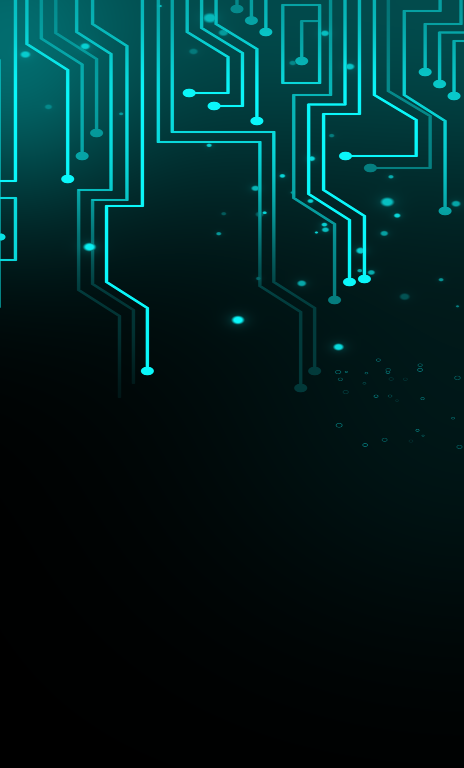
Give the GLSL for this background, as a WebGL 1 fragment shader.

```glsl
precision highp float;
uniform vec2 u_resolution;

const vec2 SHEET = vec2(466.0, 768.0);   // board units, y runs downwards
const vec2 SQUASH = vec2(1.0, 1.5);      // pads and strokes are wider than tall
const vec3 CYAN = vec3(0.04, 0.97, 0.98);

vec2 p;
float soft;
float light = 0.0;

float hash(float n) {
  return fract(sin(n * 127.1) * 43758.5);
}

void ink(float d, float strength) {
  light = max(light, strength * (1.0 - smoothstep(-soft, soft, d)));
}

float line(vec2 a, vec2 b) {
  vec2 pa = (p - a) * SQUASH, ba = (b - a) * SQUASH;
  return length(pa - ba * clamp(dot(pa, ba) / dot(ba, ba), 0.0, 1.0)) - 1.7;
}

float disc(vec2 c, float r) {
  return length((p - c) * SQUASH) - r;
}

// Straight down, a slanted step, then down again
float drop(vec2 a, float bend, vec2 slant, float end) {
  vec2 b = vec2(a.x, bend), c = b + slant;
  return min(min(line(a, b), line(b, c)), line(c, vec2(c.x, end)));
}

// Down, sideways, then a slanted drop
float jog(float x, vec2 turn, float bend, float end) {
  float d = min(line(vec2(x, 0.0), vec2(x, turn.y)), line(vec2(x, turn.y), turn));
  return min(d, drop(turn, bend, vec2(41.0, 26.0), end));
}

void box(vec2 a, vec2 b) {
  vec2 q = abs(p - 0.5 * (a + b)) - 0.5 * (b - a);
  q *= SQUASH;
  ink(abs(length(max(q, 0.0)) + min(max(q.x, q.y), 0.0)) - 1.7, 0.85);
}

void circuits() {
  float fade = smoothstep(130.0, 310.0, p.y);

  // Left border
  ink(line(vec2(15.5, 0.0), vec2(15.5, 181.0)), 1.0);
  ink(line(vec2(15.5, 181.0), vec2(-9.0, 181.0)), 1.0);
  box(vec2(-20.0, 198.0), vec2(15.5, 260.0));
  ink(disc(vec2(0.0, 237.0), 5.5), 0.9);
  ink(line(vec2(-1.0, 60.0), vec2(-1.0, 307.0)), 0.7);

  // Bundles of three
  for (int k = 0; k < 3; k++) {
    float i = float(k), x = 14.5 * i;
    float dim = k == 0 ? 1.0 : 0.62 - 0.08 * i;
    ink(min(drop(vec2(27.0 + x, 0.0), 44.0 - 5.5 * i, vec2(41.0, 26.0), 179.0 - 23.0 * i),
            disc(vec2(68.0 + x, 179.0 - 23.0 * i), 6.5)), dim);

    vec2 end = k == 0 ? vec2(229.0, 93.0) : vec2(229.0 + x, 91.0 + 15.0 * i);
    vec2 pad = k == 2 ? end : vec2(190.0 + 25.0 * i, end.y);
    float d = drop(vec2(188.0 + x, 0.0), 32.0 - 4.0 * i, vec2(41.0, 25.0), end.y);
    ink(min(min(d, line(end, pad + 0.01)), disc(pad, 6.5)), 1.0);

    vec2 stub = vec2(238.0 + x, 9.0 + 11.5 * i);
    ink(min(line(vec2(stub.x, 0.0), stub), disc(stub, 6.5)), 0.6 + 0.2 * i);

    float low = k == 0 ? 300.0 : 285.0 - 3.0 * i;
    ink(min(jog(332.0 + x, vec2(295.0 + 15.0 * i, 95.0 + 9.5 * i), 198.0 - 4.0 * i, low),
            disc(vec2(336.0 + 15.0 * i, low), 6.5)), k == 0 ? 0.65 - 0.2 * fade : 1.0);

    vec2 hook = vec2(427.0 + x, 24.0 + 8.5 * i), far = vec2(463.0 + 10.0 * i, hook.y);
    vec2 tip = vec2(hook.x, 72.0 + 12.0 * i);
    d = min(line(hook, tip), line(hook, far));
    ink(min(min(d, line(far, vec2(far.x, 0.0))), disc(tip, 6.5)), 0.75);
  }

  // Pairs, the long ones sinking into the dark
  for (int k = 0; k < 2; k++) {
    float i = float(k), x = 14.0 * i;
    ink(drop(vec2(77.0 + 16.0 * i, -1.0), 32.0 - 8.0 * i, vec2(34.5, 22.0), 190.0 + 10.0 * i), 0.85 - 0.3 * fade);
    vec2 turn = vec2(79.0 + x, 190.0 + 10.0 * i);
    ink(line(vec2(111.5 + 16.0 * i, turn.y), turn), 0.7);
    ink(drop(turn, 290.0 - 6.0 * i, vec2(41.0, 26.0), 397.0 - 14.0 * i),
        mix(0.75, 0.16, fade) * (1.0 - 0.6 * smoothstep(320.0, 400.0, p.y)));

    float low = 388.0 - 17.0 * i;
    ink(min(jog(159.0 + x, vec2(261.0 + x, 142.0 - 10.0 * i), 286.0 - 4.0 * i, low),
            disc(vec2(302.0 + x, low), 6.5)), mix(0.85, 0.17, fade));

    vec2 end = vec2(418.0 + x, 156.0 + 12.0 * i), pad = vec2(347.0 + 25.0 * i, end.y);
    float d = drop(vec2(376.0 + x, 0.0), 95.0 - 4.0 * i, vec2(42.0, 25.0), end.y);
    ink(min(min(d, line(end, pad)), disc(pad, 6.5)), 1.0 - 0.6 * i);
  }

  // Single routes
  ink(min(jog(143.0, vec2(107.0, 206.0), 282.0, 371.0), disc(vec2(148.0, 371.0), 6.5)), 1.0);
  ink(min(jog(442.0, vec2(406.0, 11.0), 95.0, 211.0), disc(vec2(447.0, 211.0), 6.5)), 0.8 - 0.5 * fade);
  box(vec2(284.0, 5.0), vec2(321.0, 83.0));
  ink(min(drop(vec2(321.0, 21.0), 21.1, vec2(-18.0, 0.0), 61.0), disc(vec2(303.0, 61.0), 6.5)), 0.7);
}

void spark(vec2 c, float r, float strength) {
  float d = disc(c, r);
  light = max(light, strength * (1.0 - smoothstep(-0.4 * r, 0.25 * r + soft, d)));
  light += 0.15 * strength * exp(-max(d, 0.0) / r) * (1.0 - light);
}

void main() {
  vec2 uv = gl_FragCoord.xy / u_resolution;
  p = vec2(uv.x, 1.0 - uv.y) * SHEET;
  soft = 0.7 * SHEET.x / u_resolution.x;

  // Teal haze from the top, the left and the lower right
  vec2 left = (p - vec2(10.0, 75.0)) / vec2(120.0, 150.0);
  vec2 right = (p - vec2(466.0, 430.0)) / vec2(280.0, 210.0);
  float haze = 0.28 * exp(-pow(p.y / 220.0, 2.0)) + 0.17 * exp(-dot(left, left));
  haze += 0.075 * exp(-dot(right, right)) + 0.02 * uv.x * uv.y;
  vec3 color = haze * vec3(0.02, 0.98, 1.0);

  circuits();
  light *= mix(0.6, 1.0, smoothstep(0.0, 100.0, p.y));

  // Main sparks, then scattered ones
  spark(vec2(239.0, 320.0), 5.5, 1.0);
  spark(vec2(90.0, 247.0), 5.5, 0.95);
  spark(vec2(389.0, 202.0), 6.0, 0.7);
  spark(vec2(340.0, 347.0), 4.5, 0.85);
  spark(vec2(211.0, 18.0), 6.5, 0.6);
  for (int k = 0; k < 36; k++) {
    float n = float(k) + 1.0, y = 310.0 * hash(n + 40.0);
    float x = mix(0.45 * smoothstep(90.0, 200.0, y), 1.0, hash(n)) * SHEET.x;
    spark(vec2(x, y), mix(1.2, 4.5, hash(n + 80.0)), mix(0.2, 0.85, hash(n + 120.0)));
  }

  // Faint rings drifting at the right
  for (int k = 0; k < 26; k++) {
    float n = float(k) + 200.0;
    vec2 c = vec2(335.0 + 130.0 * hash(n), 355.0 + 93.0 * hash(n + 40.0));
    ink(abs(disc(c, mix(1.0, 3.0, hash(n + 80.0)))) - 0.4, mix(0.1, 0.45, hash(n + 120.0)));
  }

  gl_FragColor = vec4(mix(color, CYAN, clamp(light, 0.0, 1.0)), 1.0);
}
```
